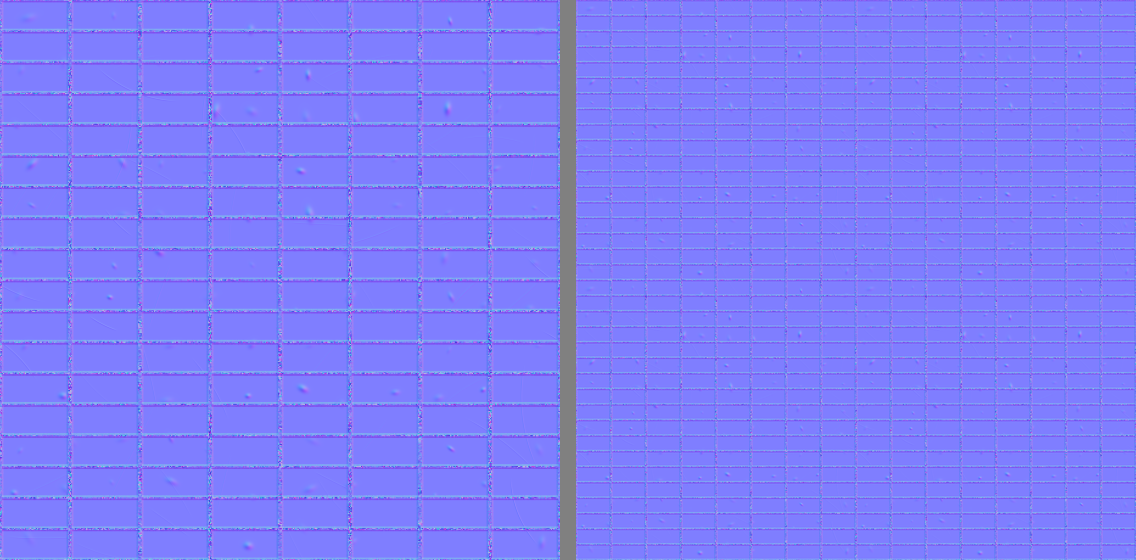
Left: one tile. Right: repeated 2 by 2.
This texture map is drawn by a Shadertoy shader. Its source:

```glsl
// Tangent-space normal map of a stacked wall of wide tiles with rough joints.
// Slopes from bevelled joint edges, grainy grout, small bumps and hairline
// scratches are summed and normalised; every grid wraps, so the map tiles.

const vec2 TILES = vec2(8.0, 18.0);           // repeats across and down
const vec2 GROUT_HALF = vec2(0.0030, 0.0013); // half width of the rough core
const vec2 JOINT_HALF = vec2(0.0062, 0.0043); // half width including bevels
const vec2 BEVEL_SLOPE = vec2(0.24, 0.36);
const float GRAIN_CELLS = 460.0;
const float GRAIN_SLOPE = 1.35;
const float GRAIN_ON_BEVEL = 0.12;
const float JOINT_DULLING = 0.03;
const float PATCH_CELLS = 64.0;
const float BUMP_CELLS = 12.0;
const float BUMP_CHANCE = 0.65;
const float BUMP_SLOPE = 0.85;
const float SCRATCH_CELLS = 8.0;
const float SCRATCH_CHANCE = 0.85;
const float SCRATCH_WIDTH = 0.0012;
const float SCRATCH_SLOPE = 0.26;

vec2 hash2(vec2 cell, float seed) {
    vec3 p = fract(vec3(cell.xyx + seed * 17.3) * vec3(0.1031, 0.1030, 0.0973));
    p += dot(p, p.yzx + 33.33);
    return fract((p.xx + p.yz) * p.zy);
}

// Two channels of value noise that wrap after a whole number of cells.
vec2 wrapNoise(vec2 uv, float cells, float seed) {
    vec2 p = uv * cells;
    vec2 i = floor(p);
    vec2 f = fract(p);
    f = f * f * (3.0 - 2.0 * f);
    vec2 a = hash2(mod(i, cells), seed);
    vec2 b = hash2(mod(i + vec2(1.0, 0.0), cells), seed);
    vec2 c = hash2(mod(i + vec2(0.0, 1.0), cells), seed);
    vec2 d = hash2(mod(i + 1.0, cells), seed);
    return mix(mix(a, b, f.x), mix(c, d, f.x), f.y);
}

mat2 rotation(float angle) {
    float c = cos(angle), s = sin(angle);
    return mat2(c, -s, s, c);
}

// Oval bumps, each kept well inside its own cell.
vec2 bumpSlope(vec2 uv) {
    vec2 p = uv * BUMP_CELLS;
    vec2 cell = mod(floor(p), BUMP_CELLS);
    vec2 place = hash2(cell, 1.0);
    vec2 form = hash2(cell, 2.0);
    vec2 chance = hash2(cell, 3.0);
    mat2 turn = rotation(form.x * 6.2832);
    vec2 radius = mix(0.040, 0.085, form.y) * vec2(1.0 + 0.7 * place.x, 0.85);
    vec2 d = turn * (fract(p) - mix(vec2(0.3), vec2(0.7), place)) / radius;
    float strength = BUMP_SLOPE * mix(0.2, 1.0, chance.y * chance.y);
    return step(chance.x, BUMP_CHANCE) * strength * (d * exp(-dot(d, d))) * turn;
}

// Long, gently bent hairlines that may cross into neighbouring cells.
vec2 scratchSlope(vec2 uv, float pixel) {
    vec2 p = uv * SCRATCH_CELLS;
    vec2 base = floor(p);
    float width = max(SCRATCH_WIDTH, 0.7 * pixel) * SCRATCH_CELLS;
    vec2 slope = vec2(0.0);
    for (int y = -1; y <= 1; y++)
    for (int x = -1; x <= 1; x++) {
        vec2 cell = base + vec2(x, y);
        vec2 id = mod(cell, SCRATCH_CELLS);
        vec2 form = hash2(id, 5.0);
        vec2 chance = hash2(id, 6.0);
        mat2 turn = rotation(form.x * 6.2832);
        vec2 d = turn * (p - cell - hash2(id, 4.0));
        d.y += (form.y - 0.5) * 0.7 * d.x * d.x;
        float reach = mix(0.2, 0.8, chance.y);
        float taper = 1.0 - smoothstep(0.6 * reach, reach, abs(d.x));
        float across = d.y / width;
        float profile = across * exp(-across * across) * taper;
        float strength = step(chance.x, SCRATCH_CHANCE) * mix(0.2, 1.0, form.y * form.y);
        slope += vec2(0.0, profile * strength) * turn;
    }
    return SCRATCH_SLOPE * slope;
}

void mainImage(out vec4 fragColor, in vec2 fragCoord) {
    vec2 uv = fragCoord / iResolution.xy;
    float pixel = 1.0 / iResolution.y;
    vec2 soft = vec2(0.6 * pixel);

    // Signed distance to the nearest joint centre on each axis.
    vec2 offset = (fract(uv * TILES + 0.5) - 0.5) / TILES;
    vec2 away = abs(offset);
    vec2 pastGrout = smoothstep(GROUT_HALF - soft, GROUT_HALF + soft, away);
    vec2 pastJoint = smoothstep(JOINT_HALF - soft, JOINT_HALF + soft, away);
    float onTile = pastJoint.x * pastJoint.y;
    float inGrout = 1.0 - pastGrout.x * pastGrout.y;

    // Bevels lean away from the joint and stop where joints cross.
    vec2 bevel = pastGrout * (1.0 - pastJoint) * pastGrout.yx;
    vec2 slope = sign(offset) * bevel * BEVEL_SLOPE;

    // Grain comes and goes in patches and fades out over the bevels.
    vec2 grain = wrapNoise(uv, GRAIN_CELLS, 7.0) - 0.5;
    float patchy = mix(0.35, 1.25, smoothstep(0.2, 0.8, wrapNoise(uv, PATCH_CELLS, 8.0).x));
    float rough = mix(GRAIN_ON_BEVEL * (1.0 - onTile), 1.0, inGrout);
    slope += grain * GRAIN_SLOPE * patchy * rough;

    // Wear on the tile faces.
    slope += onTile * (bumpSlope(uv) + scratchSlope(uv, pixel));

    vec3 normal = normalize(vec3(slope, 1.0));
    vec3 colour = normal * 0.5 + vec3(0.498, 0.496, 0.5);
    colour.b -= JOINT_DULLING * (1.0 - onTile);
    fragColor = vec4(colour, 1.0);
}
```
